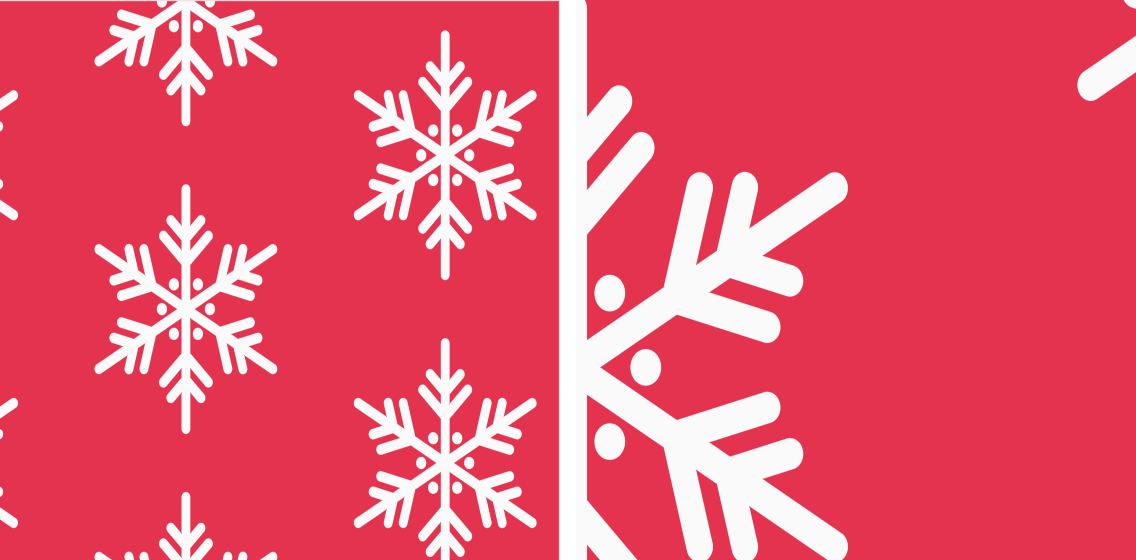
Left, the full canvas; right, a detail of the centre.
Give the GLSL for this pattern, as a WebGL 1 fragment shader.

```glsl
precision highp float;

uniform vec2 u_resolution;

#define GROUND vec3(0.89, 0.20, 0.31)
#define SNOW vec3(0.985, 0.98, 0.98)
#define EDGE_TINT vec3(0.96, 0.87, 0.87)
#define SPACING vec2(0.463, 0.5495)
#define FIRST_CENTER vec2(0.332, 0.448)
#define ARM_LENGTH 0.2135
#define SQUASH 0.84
#define HALF_WIDTH 0.044
#define DOT_RADIUS 0.051
#define EDGE_WIDTH 0.002

const float SECTOR = 1.04719755;

float segment(vec2 p, vec2 a, vec2 b) {
  vec2 ab = b - a;
  return length(p - a - ab * clamp(dot(p - a, ab) / dot(ab, ab), 0.0, 1.0));
}

// Signed distance to a six-armed flake whose arms have length 1
float snowflake(vec2 p) {
  // Fold all arms onto the right half of the upright one
  float angle = abs(mod(atan(p.x, p.y + 1e-6) + 0.5 * SECTOR, SECTOR) - 0.5 * SECTOR);
  vec2 q = length(p) * vec2(sin(angle), cos(angle));

  float arm = segment(q, vec2(0.0), vec2(0.0, 1.0));
  float innerBranch = segment(q, vec2(0.0, 0.388), vec2(0.224, 0.612));
  float outerBranch = segment(q, vec2(0.0, 0.592), vec2(0.150, 0.742));
  float strokes = min(arm, min(innerBranch, outerBranch)) - HALF_WIDTH;

  // Dots sit midway between neighbouring arms
  float dots = length(q - 0.239 * vec2(0.5, 0.866)) - DOT_RADIUS;
  return min(strokes, dots);
}

// Position relative to the nearest flake, every other column dropped by half
vec2 halfDrop(vec2 uv) {
  vec2 cell = (uv - FIRST_CENTER) / SPACING + 0.5;
  cell.y += 0.5 * mod(floor(cell.x), 2.0);
  return (fract(cell) - 0.5) * SPACING;
}

void main() {
  vec2 uv = gl_FragCoord.xy / u_resolution;
  float soft = 0.8 / min(u_resolution.x, u_resolution.y);

  vec2 p = halfDrop(uv) / (ARM_LENGTH * vec2(SQUASH, 1.0));
  float d = snowflake(p) * ARM_LENGTH;
  vec3 color = mix(SNOW, GROUND, smoothstep(-soft, soft, d));

  // Pale hairline along the top and right
  float inset = 1.0 - max(uv.x, uv.y);
  color = mix(EDGE_TINT, color, smoothstep(-soft, soft, inset - EDGE_WIDTH));

  gl_FragColor = vec4(color, 1.0);
}
```
